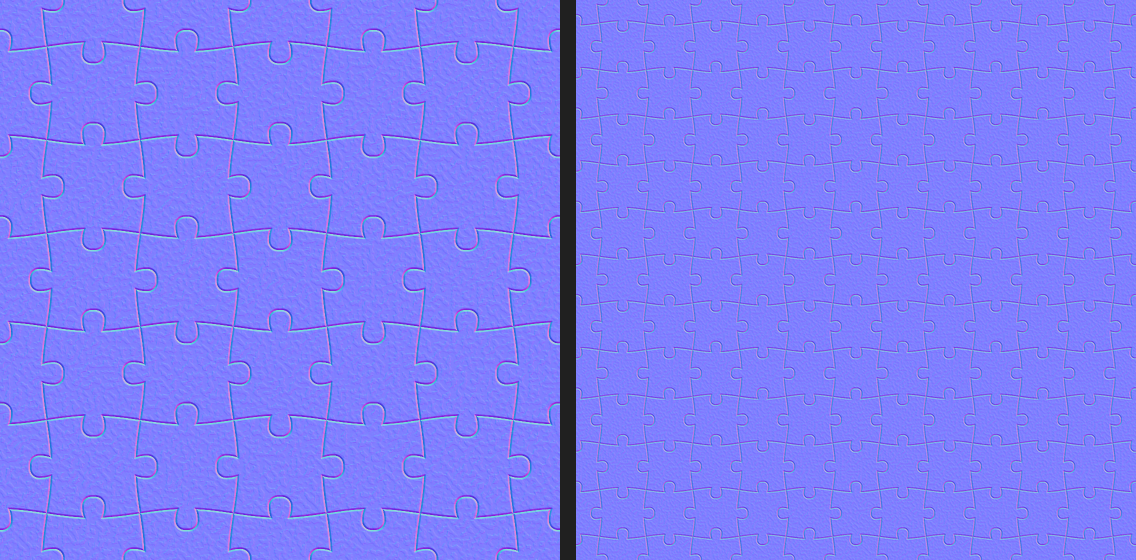
Left, the tile; right, the same tile 2 across and 2 down.
This texture map is drawn by a WebGL 2 fragment shader. Its source:

```glsl
#version 300 es
precision highp float;

uniform vec2 u_resolution;
out vec4 fragColor;

const float PI = 3.14159265;
const float PIECES = 6.0;         // pieces across and down, even so that it wraps
const float GROOVE_WIDTH = 0.0195; // half width, in pieces
const float GROOVE_DEPTH = 0.0175;
const float GRAIN_DEPTH = 0.0022;
const float STEP = 0.002;         // spacing of the slope samples, in pieces

float hash(vec2 p) {
    vec3 q = fract(vec3(p.xyx) * vec3(0.1031, 0.103, 0.0973));
    q += dot(q, q.yzx + 33.33);
    return fract((q.x + q.y) * q.z);
}

// Slope of a random lattice direction at one corner
float cornerSlope(vec2 corner, vec2 toPoint, float period) {
    float angle = 2.0 * PI * hash(mod(corner, period));
    return dot(vec2(cos(angle), sin(angle)), toPoint);
}

// Gradient noise that wraps after a whole number of lattice cells
float wrappedNoise(vec2 p, float period) {
    vec2 cell = floor(p);
    vec2 f = fract(p);
    vec2 blend = f * f * f * (f * (f * 6.0 - 15.0) + 10.0);
    vec2 right = vec2(1.0, 0.0);
    vec2 up = vec2(0.0, 1.0);
    float bottom = mix(cornerSlope(cell, f, period),
                       cornerSlope(cell + right, f - right, period), blend.x);
    float top = mix(cornerSlope(cell + up, f - up, period),
                    cornerSlope(cell + 1.0, f - 1.0, period), blend.x);
    return mix(bottom, top, blend.y);
}

// Rounded tab, narrowing towards its neck
float tabDistance(float along, float outward) {
    const float radius = 0.098;
    float narrowing = max(0.07 - max(outward, -0.1), 0.0);
    float halfWidth = 0.119 - 1.5 * narrowing * narrowing;
    vec2 q = vec2(abs(along), outward) - vec2(halfWidth, 0.178) + radius;
    return length(max(q, 0.0)) + min(max(q.x, q.y), 0.0) - radius;
}

// Bowed cut line joined with its tab, with the neck corners kept blunt
float cutDistance(float along, float outward) {
    float line = outward + 0.047 * cos(PI * along);
    float tab = tabDistance(along, outward);
    return max(line, tab) < 0.0 ? length(vec2(line, tab)) : abs(min(line, tab));
}

// Distance to the nearest cut; tabs alternate like a checkerboard
float jigsawDistance(vec2 p) {
    vec2 cell = floor(p + 0.5);
    vec2 local = p - cell;
    float side = 1.0 - 2.0 * mod(cell.x + cell.y, 2.0);
    vec2 outward = side * (abs(local) - 0.5);
    return min(cutDistance(local.y, outward.x), cutDistance(local.x, -outward.y));
}

// Fine wrinkled paper grain
float grain(vec2 p) {
    float fine = wrappedNoise(p * 36.0 + 0.37, 36.0 * PIECES);
    vec2 warped = p * 18.0 + vec2(0.4, -0.4) * fine;
    float coarse = wrappedNoise(warped, 18.0 * PIECES);
    return smoothstep(-0.15, 0.35, coarse) + 0.3 * fine;
}

float surfaceHeight(vec2 p) {
    float groove = max(1.0 - jigsawDistance(p) / GROOVE_WIDTH, 0.0);
    return GRAIN_DEPTH * grain(p) - GROOVE_DEPTH * pow(groove, 1.4);
}

vec3 surfaceNormal(vec2 p, float h) {
    float dx = surfaceHeight(p + vec2(h, 0.0)) - surfaceHeight(p - vec2(h, 0.0));
    float dy = surfaceHeight(p + vec2(0.0, h)) - surfaceHeight(p - vec2(0.0, h));
    return normalize(vec3(-dx, -dy, 2.0 * h));
}

void main() {
    // Average four normals per pixel to smooth the groove centres
    vec3 normal = vec3(0.0);
    for (int j = 0; j < 2; j++) {
        for (int i = 0; i < 2; i++) {
            vec2 offset = vec2(i, j) * 0.5 - 0.25;
            vec2 uv = (gl_FragCoord.xy + offset) / u_resolution;
            normal += 0.25 * surfaceNormal(uv * PIECES, STEP);
        }
    }
    fragColor = vec4(normal * 0.5 + 0.5, 1.0);
}
```
